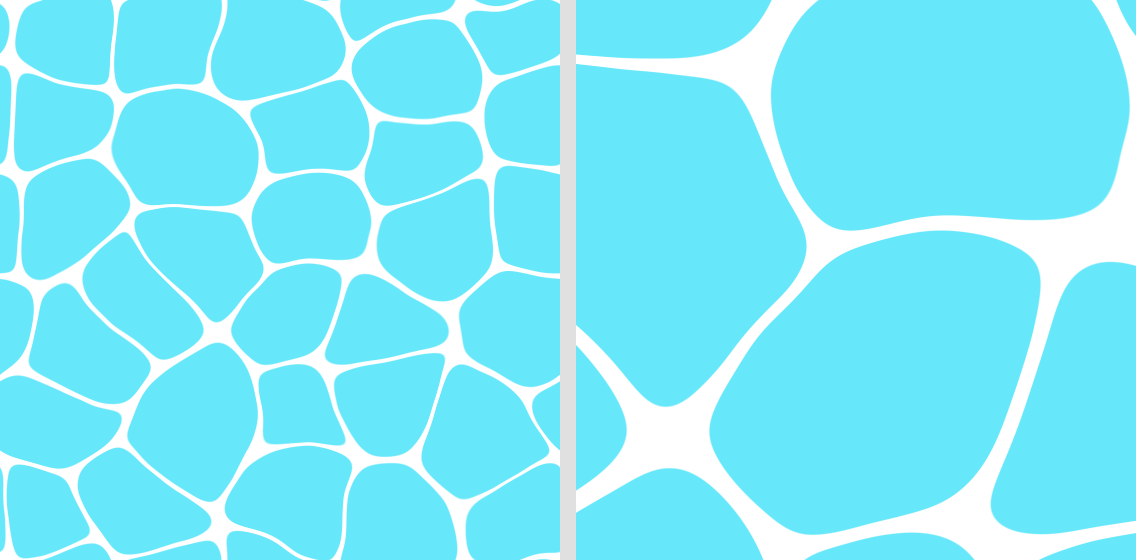
Left, the full canvas; right, a detail of the centre.
Give the GLSL for this pattern, as a WebGL 2 fragment shader.

```glsl
#version 300 es
precision highp float;
// Tiling net of thin white ripple lines on bright cyan water.
// A jittered Voronoi grid is bent by wrapping noise; a smooth minimum of the
// distances to the cell borders swells the lines where they meet.

uniform vec2 u_resolution;
out vec4 fragColor;

const vec3 WATER_COLOR = vec3(0.40, 0.91, 0.98);
const vec3 LINE_COLOR = vec3(1.0);

const vec2 CELL_COUNT = vec2(5.0, 6.0);    // whole cells across the tile
const float JITTER = 0.68;                 // scatter of the cell centres
const float HALF_WIDTH = 0.0037;           // half the mean line width
const float WIDTH_VARIATION = 0.3;         // relative change along a line
const float WIDTH_FREQUENCY = 9.0;
const float CORNER_ROUNDING = 0.0115;      // size of the fillets at junctions
const float BEND_FREQUENCY = 7.0;          // broad S-curves
const float BEND_AMOUNT = 0.027;
const float WOBBLE_FREQUENCY = 23.0;       // slight unevenness of the edges
const float WOBBLE_AMOUNT = 0.0016;
const float EDGE_SOFTNESS = 0.75;          // in pixels, for antialiasing

// Sine hash of a lattice point, wrapped to the given period.
vec2 hashWrapped(vec2 cell, vec2 period, float seed) {
    cell = floor(mod(cell + 0.5, period));
    vec2 k = vec2(dot(cell, vec2(127.1, 311.7)), dot(cell, vec2(269.5, 183.3)));
    return fract(sin(k + seed) * 43758.5453);
}

// Two channels of tiling value noise, each from -1 to 1.
vec2 noiseWrapped(vec2 p, float frequency, float seed) {
    vec2 period = vec2(frequency);
    vec2 cell = floor(p * frequency);
    vec2 f = fract(p * frequency);
    f = f * f * f * (f * (f * 6.0 - 15.0) + 10.0);
    vec2 bottom = mix(hashWrapped(cell, period, seed),
                      hashWrapped(cell + vec2(1.0, 0.0), period, seed), f.x);
    vec2 top = mix(hashWrapped(cell + vec2(0.0, 1.0), period, seed),
                   hashWrapped(cell + vec2(1.0, 1.0), period, seed), f.x);
    return 2.0 * mix(bottom, top, f.y) - 1.0;
}

// Centre of a Voronoi cell in canvas units.
vec2 cellCentre(vec2 cell) {
    vec2 offset = hashWrapped(cell, CELL_COUNT, 4.7) - 0.5;
    return (cell + 0.5 + JITTER * offset) / CELL_COUNT;
}

// Distance to the cell border, with rounded corners.
float borderDistance(vec2 p) {
    vec2 home = floor(p * CELL_COUNT);

    // Find the nearest centre.
    vec2 nearestCell = home;
    vec2 toNearest = vec2(0.0);
    float nearestSq = 1e5;
    for (int y = -1; y <= 1; y++) {
        for (int x = -1; x <= 1; x++) {
            vec2 cell = home + vec2(x, y);
            vec2 toCentre = cellCentre(cell) - p;
            float distSq = dot(toCentre, toCentre);
            if (distSq < nearestSq) {
                nearestSq = distSq;
                nearestCell = cell;
                toNearest = toCentre;
            }
        }
    }

    // Blend the distances to the bisectors with all neighbours.
    float sum = 0.0;
    for (int y = -2; y <= 2; y++) {
        for (int x = -2; x <= 2; x++) {
            if (x == 0 && y == 0) continue;
            vec2 toOther = cellCentre(nearestCell + vec2(x, y)) - p;
            vec2 normal = normalize(toOther - toNearest);
            float d = dot(0.5 * (toNearest + toOther), normal);
            sum += exp(-d / CORNER_ROUNDING);
        }
    }
    return -CORNER_ROUNDING * log(sum);
}

void main() {
    vec2 uv = gl_FragCoord.xy / u_resolution;

    // Bend the plane so that the straight borders become wavy.
    vec2 bent = uv + BEND_AMOUNT * noiseWrapped(uv, BEND_FREQUENCY, 1.3)
                   + WOBBLE_AMOUNT * noiseWrapped(uv, WOBBLE_FREQUENCY, 2.9);

    // Draw the lines with a gently changing width.
    float swell = noiseWrapped(uv, WIDTH_FREQUENCY, 6.1).x;
    float halfWidth = HALF_WIDTH * (1.0 + WIDTH_VARIATION * swell);
    float soft = EDGE_SOFTNESS / min(u_resolution.x, u_resolution.y);
    float line = 1.0 - smoothstep(-soft, soft, borderDistance(bent) - halfWidth);

    fragColor = vec4(mix(WATER_COLOR, LINE_COLOR, line), 1.0);
}
```
